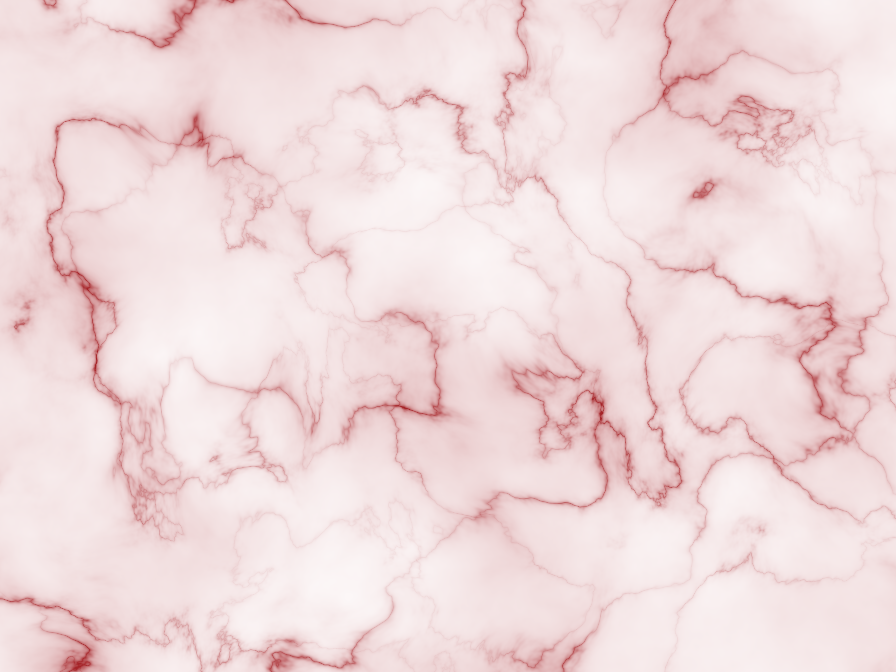
Write a WebGL 2 fragment shader that draws this texture.

```glsl
#version 300 es
precision highp float;
// Pale rose marble with thin crimson veins and soft pink haze.
// Veins follow the zero lines of two fractal noise fields; a slower field
// varies their strength, and a cloud field tints the stone between them.

uniform vec2 u_resolution;
out vec4 fragColor;

float hash(vec2 p) {
    return fract(sin(dot(p, vec2(127.1, 311.7))) * 43758.5453);
}

// Slope of a random unit gradient at a lattice corner
float corner(vec2 cell, vec2 offset) {
    float angle = 6.28319 * hash(cell);
    return dot(vec2(cos(angle), sin(angle)), offset);
}

// Signed gradient noise
float noise(vec2 p) {
    vec2 i = floor(p), f = fract(p);
    vec2 s = f * f * f * (f * (f * 6.0 - 15.0) + 10.0);
    vec2 x = vec2(1.0, 0.0), y = vec2(0.0, 1.0);
    return mix(mix(corner(i, f), corner(i + x, f - x), s.x),
               mix(corner(i + y, f - y), corner(i + 1.0, f - 1.0), s.x), s.y);
}

// Sum of octaves, each turned and shifted to hide the lattice
float fbm(vec2 p, int octaves) {
    const mat2 turn = mat2(0.8, 0.6, -0.6, 0.8);
    float sum = 0.0, amplitude = 1.0;
    for (int i = 0; i < octaves; i++) {
        sum += amplitude * noise(p);
        p = turn * p * 2.03 + vec2(17.3, 9.1);
        amplitude *= 0.5;
    }
    return sum;
}

// Sharp line at the zero crossings with a long, fading halo
float vein(vec2 p) {
    return 0.017 / (abs(fbm(p, 7)) + 0.017);
}

void main() {
    vec2 p = gl_FragCoord.xy / u_resolution.y;

    // Gentle bending of the whole pattern
    vec2 q = p + 0.07 * vec2(fbm(p * 3.0 + 41.0, 3), fbm(p * 3.0 + 73.0, 3));

    // Uneven vein strength, drawn separately for each layer
    float strongA = smoothstep(-0.3, 0.45, fbm(p * 2.4 + 5.7, 4));
    float strongB = smoothstep(-0.3, 0.45, fbm(p * 2.1 + 28.4, 4));

    // Cloudy tint of the stone
    float cloud = clamp(0.5 + 0.8 * fbm(p * 3.2 + 60.2, 6), 0.0, 1.0);

    float ink = 0.01 + 0.1 * cloud;
    ink += mix(0.08, 0.65, strongA) * vein(q * 2.2 + 11.3);
    ink += mix(0.08, 0.6, strongB) * vein(q * 3.1 + 87.6);

    // Crimson pigment absorbs mostly green and blue
    vec3 color = 1.0 - min(ink, 0.86) * vec3(0.41, 1.0, 0.98);
    fragColor = vec4(color, 1.0);
}
```
